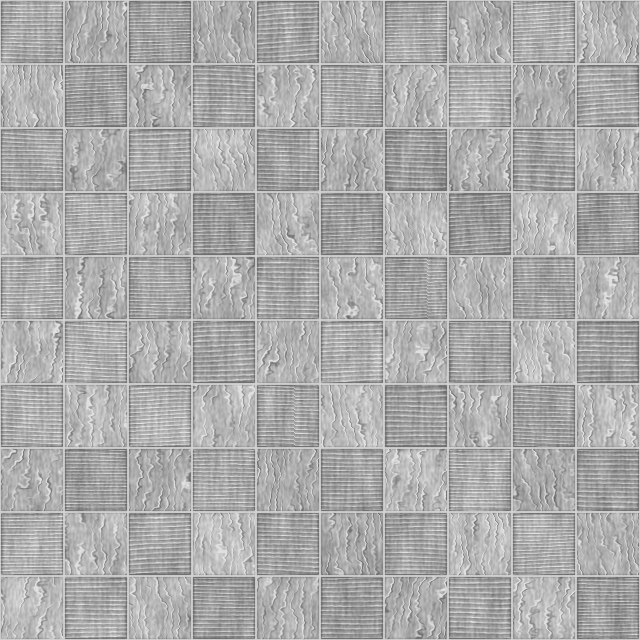
This pattern is drawn by a three.js fragment shader. Its source:

```glsl
// Ten by ten checkerboard of grey wood tiles, fine ribs alternating with ragged bark.
varying vec2 vUv;

const float TILES = 10.0;
const vec3 GROUT = vec3(0.82);

float hash(vec2 p) {
  vec3 q = fract(vec3(p.xyx) * 0.1031);
  q += dot(q, q.yzx + 33.33);
  return fract((q.x + q.y) * q.z);
}

vec2 gradient(vec2 cell) {
  float angle = 6.2832 * hash(cell);
  return vec2(cos(angle), sin(angle));
}

// Gradient noise, roughly -0.7 to 0.7
float noise(vec2 p) {
  vec2 i = floor(p), f = fract(p);
  vec2 u = f * f * f * (f * (f * 6.0 - 15.0) + 10.0);
  vec2 e = vec2(1.0, 0.0);
  float low = mix(dot(gradient(i), f), dot(gradient(i + e), f - e), u.x);
  float high = mix(dot(gradient(i + e.yx), f - e.yx),
                   dot(gradient(i + e.xx), f - e.xx), u.x);
  return mix(low, high, u.y);
}

float bump(float x, float width) {
  return exp(-x * x / (width * width));
}

// Distance inward from the edge of a rounded unit tile
float tileInset(vec2 p, float radius) {
  vec2 q = abs(p - 0.5) - 0.5 + radius;
  return radius - length(max(q, 0.0)) - min(max(q.x, q.y), 0.0);
}

// Nearly level ribs, lit from above and crossed by vertical streaks
float ribs(vec2 p, vec2 id, vec2 seed) {
  float count = floor(mix(13.0, 20.0, hash(id + 17.0)));
  float tilt = (hash(id + 29.0) - 0.6) * 1.2;
  float phase = p.y * count + tilt * p.x;
  phase += 0.6 * noise(p * vec2(0.8, 2.5) + seed);
  phase += 0.10 * noise(p * vec2(14.0, 9.0) + seed);

  // A few tiles are split by a seam that offsets the ribs
  float seam = mix(0.4, 0.7, hash(id + 41.0));
  float split = step(0.96, hash(id + 53.0));
  phase += 0.5 * split * smoothstep(seam - 0.01, seam + 0.01, p.x);

  float d = fract(phase) - 0.5;
  float strength = 0.85 + 0.8 * noise(vec2(p.x * 4.0, phase * 0.7) + seed);
  float streak = noise(p * vec2(18.0, 2.0) + seed + 7.0);
  float fleck = noise(p * vec2(25.0, 14.0) + seed + 19.0);
  float blotch = noise(p * vec2(4.0, 1.2) + seed + 13.0);
  float relief = 0.19 * bump(d - 0.08, 0.17) - 0.08 * bump(d + 0.22, 0.16);
  return 0.62 + strength * relief + 0.09 * streak + 0.07 * fleck + 0.09 * blotch;
}

// Steep ragged plate edges with a bright lip and a shadow beside it
float bark(vec2 p, vec2 id, vec2 seed) {
  float count = mix(5.0, 8.5, hash(id + 61.0));
  float slant = (hash(id + 73.0) - 0.45) * 3.0;
  float phase = p.x * count + slant * p.y;
  phase += 1.2 * noise(p * vec2(2.5, 1.5) + seed);
  phase += 0.50 * noise(p * vec2(5.0, 5.0) + seed + 5.0);
  phase += 0.38 * noise(p * vec2(9.0, 16.0) + seed + 9.0);

  float d = fract(phase) - 0.5;
  float presence = noise(p * vec2(4.5, 2.5) + seed + 21.0);
  float strength = clamp(0.65 + 1.5 * presence, 0.05, 1.2);
  float relief = 0.18 * bump(d, 0.10) - 0.17 * bump(d - 0.19, 0.10);
  float grain = noise(p * vec2(22.0, 5.0) + seed + 31.0);
  float fleck = noise(p * vec2(26.0, 13.0) + seed + 37.0);
  float blotch = noise(p * vec2(3.5, 1.6) + seed + 43.0);
  return 0.705 + strength * relief + 0.10 * grain + 0.09 * fleck + 0.11 * blotch;
}

void main() {
  vec2 grid = vUv * TILES;
  vec2 id = floor(grid);
  vec2 p = fract(grid);
  vec2 seed = 60.0 * vec2(hash(id + 3.0), hash(id + 11.0));

  // Ribbed tiles take the odd squares
  float ribbed = mod(id.x + id.y, 2.0);
  float shade = ribbed > 0.5 ? ribs(p, id, seed) : bark(p, id, seed);
  shade += 0.09 * (hash(id + 83.0) - 0.5);

  // Dark rim inside each tile, then pale grout
  float inset = tileInset(p, 0.03);
  shade -= mix(0.08, 0.16, ribbed) * bump(inset - 0.024, 0.014);
  shade -= 0.03 * ribbed * (1.0 - smoothstep(0.02, 0.10, inset));
  float face = smoothstep(0.004, 0.020, inset);
  vec3 colour = mix(GROUT, vec3(clamp(shade, 0.44, 0.88)), face);

  gl_FragColor = vec4(colour, 1.0);
}
```
